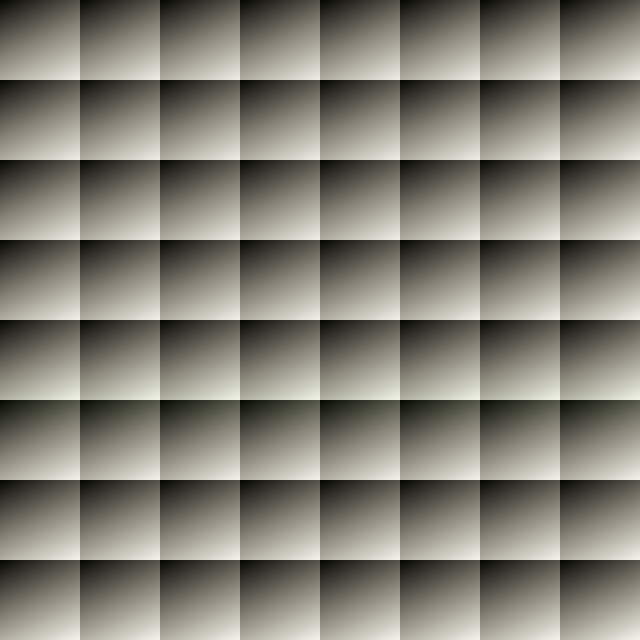
Give the GLSL for this pattern, as a Shadertoy shader.

```glsl
// Square grid of tiles, each shaded from a dark upper left to a pale lower right.

const vec2 TILES = vec2(8.0);               // repeats across and down
const vec2 SLOPE = vec2(0.31, 0.69);        // share of the ramp along x and down y
const vec3 DARK  = vec3(0.02, 0.02, 0.005);
const vec3 MID   = vec3(0.525, 0.507, 0.463);
const vec3 LIGHT = vec3(0.95, 0.945, 0.91);
const float ROW_DRIFT = 0.03;               // pale end brightens down the canvas
const vec3 TINT = vec3(-0.006, 0.012, -0.006);
const float TINT_HEIGHT = 0.375;            // centre of the faint green band
const float TINT_WIDTH = 0.035;

// Sawtooth from 0 to 1 whose jump is smoothed over one pixel.
vec2 smoothSaw(vec2 x, vec2 pixel) {
    vec2 fromEdge = fract(x + 0.5) - 0.5;
    return mix(fromEdge + 1.0, fromEdge, clamp(fromEdge / pixel + 0.5, 0.0, 1.0));
}

// Three-stop warm grey ramp.
vec3 ramp(float t, vec3 light) {
    return t < 0.5 ? mix(DARK, MID, 2.0 * t) : mix(MID, light, 2.0 * t - 1.0);
}

void mainImage(out vec4 fragColor, in vec2 fragCoord) {
    vec2 uv = fragCoord / iResolution.xy;

    // Position inside the tile, measured from its upper left corner
    vec2 tile = smoothSaw(uv * TILES, TILES / iResolution.xy);
    tile.y = 1.0 - tile.y;

    // Tile shading with a slow change from row to row
    vec3 light = LIGHT + ROW_DRIFT * (0.5 - uv.y);
    vec3 color = ramp(dot(tile, SLOPE), light);

    // Faint tint across the canvas
    float band = (uv.y - TINT_HEIGHT) / TINT_WIDTH;
    color += TINT * exp(-band * band);

    fragColor = vec4(clamp(color, 0.0, 1.0), 1.0);
}
```
